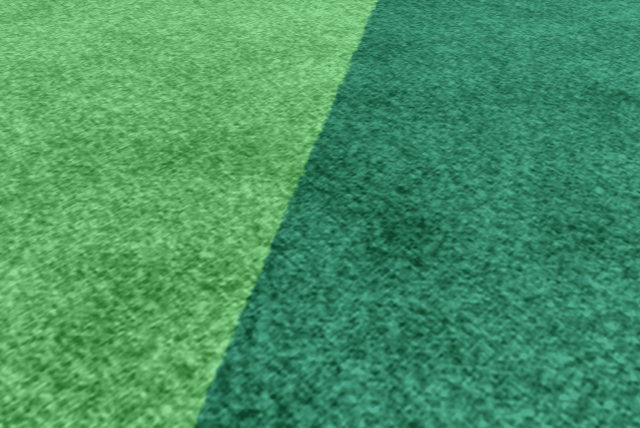
Reproduce this texture procedurally as a Shadertoy shader.

```glsl
// Artificial turf in perspective, split by a slanted edge into sunlit and shaded halves.

float hash(vec2 cell) {
    vec3 q = fract(vec3(cell.xyx) * vec3(0.1031, 0.1030, 0.0973));
    q += dot(q, q.yzx + 33.33);
    return fract((q.x + q.y) * q.z);
}

// Smooth value noise, centred on zero
float noise(vec2 p) {
    vec2 cell = floor(p);
    vec2 f = fract(p);
    f = f * f * (3.0 - 2.0 * f);
    float low = mix(hash(cell), hash(cell + vec2(1, 0)), f.x);
    float high = mix(hash(cell + vec2(0, 1)), hash(cell + vec2(1, 1)), f.x);
    return mix(low, high, f.y) - 0.5;
}

float fbm(vec2 p) {
    float sum = 0.0;
    float amplitude = 1.0;
    for (int octave = 0; octave < 4; octave++) {
        sum += amplitude * noise(p);
        p = mat2(1.6, 1.2, -1.2, 1.6) * p + 7.3;
        amplitude *= 0.6;
    }
    return sum;
}

// Soft elliptical patch
float patchAt(vec2 p, vec2 center, vec2 radius) {
    vec2 d = (p - center) / radius;
    return exp(-dot(d, d));
}

// Short strands lying along the given angle
float strands(vec2 ground, float angle, float density) {
    float c = cos(angle);
    float s = sin(angle);
    vec2 along = mat2(c, -s, s, c) * ground;
    return noise(along * density * vec2(0.45, 1.15) + angle * 31.0);
}

// Crossing strands plus fine speckle
float turf(vec2 ground, float density) {
    float lean = 0.8 * noise(ground * 9.0);
    float grain = 0.0;
    for (int i = 0; i < 3; i++) {
        float angle = -0.75 + 0.7 * float(i);
        grain += strands(ground, angle, density * (1.0 + 0.17 * float(i)));
    }
    grain += lean * strands(ground, 1.3, density);
    return grain * 0.72 + 0.45 * noise(ground * density * 1.3 + 41.0);
}

// Broad worn and brushed areas
float wear(vec2 p) {
    float dark = 0.30 * patchAt(p, vec2(0.19, 0.22), vec2(0.15, 0.07));
    dark += 0.22 * patchAt(p, vec2(0.53, 0.67), vec2(0.13, 0.05));
    dark += 0.16 * patchAt(p, vec2(0.31, 0.39), vec2(0.16, 0.06));
    dark += 0.28 * patchAt(p, vec2(0.86, 0.53), vec2(0.16, 0.09));
    dark += 0.26 * patchAt(p, vec2(0.98, 0.42), vec2(0.12, 0.08));
    dark += 0.22 * patchAt(p, vec2(1.41, 0.77), vec2(0.12, 0.04));
    dark += 0.20 * patchAt(p, vec2(1.37, 0.43), vec2(0.14, 0.08));
    return dark;
}

void mainImage(out vec4 fragColor, in vec2 fragCoord) {
    vec2 p = fragCoord / iResolution.y;
    float pixel = 1.0 / iResolution.y;

    // Ground plane receding towards the top
    float depth = 1.9 - p.y;
    vec2 ground = vec2((p.x - 0.75) / depth, 1.7 / depth);

    // Slanted border with a slightly ragged outline
    float border = p.x - 0.45 - 0.432 * p.y;
    float ragged = border + 0.010 * noise(ground * 110.0);
    float shade = smoothstep(-0.004 - pixel, 0.004 + pixel, ragged);

    // Broad light: brighter far away, dim just inside the shade
    float light = mix(0.54, 0.55, shade) - wear(p);
    light += 0.32 * smoothstep(0.55, 1.0, p.y) * mix(1.0, 0.75, shade);
    light += 0.10 * shade * smoothstep(0.25, 0.75, border);
    light -= 0.22 * shade * exp(-max(border, 0.0) * 7.0);
    light += 0.14 * (1.0 - shade) * exp(min(border, 0.0) * 9.0);
    light += 0.30 * fbm(ground * vec2(7.0, 12.0) + 3.0);

    // Fibre contrast softens with distance
    light += turf(ground, 165.0) * mix(1.15, 0.65, p.y);
    light = clamp(light, -0.35, 1.35);

    vec3 sunlit = mix(vec3(0.24, 0.53, 0.25), vec3(0.47, 0.77, 0.49), light);
    vec3 shaded = mix(vec3(0.10, 0.36, 0.25), vec3(0.26, 0.60, 0.48), light);
    fragColor = vec4(mix(sunlit, shaded, shade), 1.0);
}
```
